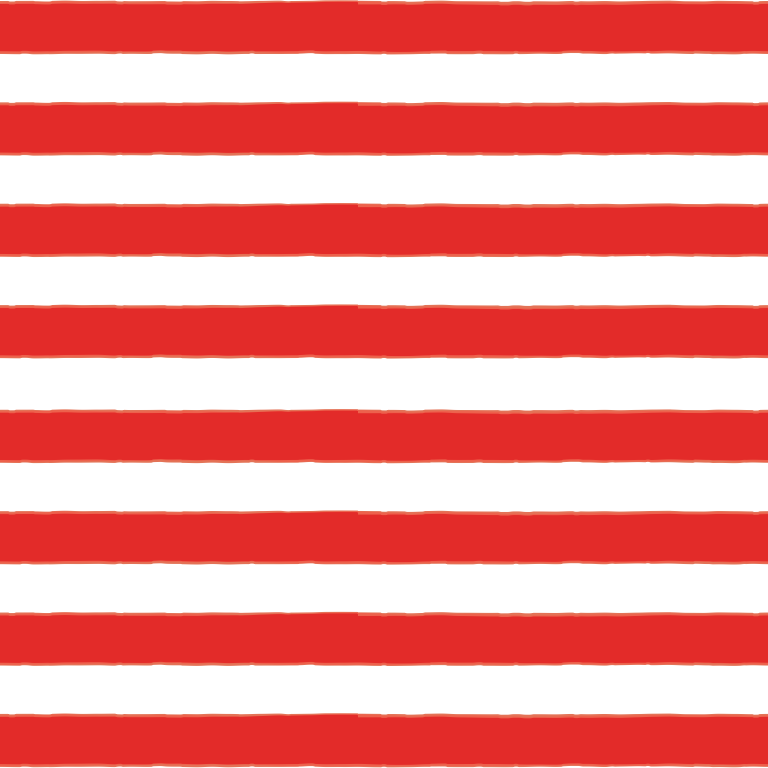
Write a Shadertoy shader that draws this pattern.

```glsl
// Horizontal red stripes on white with thin, hand-painted orange rims.

const vec3 WHITE = vec3(1.0);
const vec3 RED = vec3(0.89, 0.17, 0.16);
const vec3 CORAL = vec3(0.93, 0.38, 0.30);
const vec3 OCHRE = vec3(0.89, 0.45, 0.34);

const float PITCH = 0.132;         // distance between stripes in a group
const float GROUP_HEIGHT = 0.5323; // four stripes plus a slightly wider gap
const float LAST_STRIPE = 3.0;
const float FIRST_CENTRE = 0.0358;
const float HALF_HEIGHT = 0.0344;
const float GROUP_MARGIN = 0.004;

float hash(float cell, float seed) {
    vec2 p = fract(vec2(cell, seed) * vec2(0.1031, 0.1137));
    p += dot(p, p.yx + 33.33);
    return fract((p.x + p.y) * p.x * 17.0);
}

// Value noise in -1..1 that wraps over the unit interval.
float wrapNoise(float x, float cells, float seed) {
    float t = x * cells;
    float cell = floor(t);
    float a = hash(mod(cell, cells), seed);
    float b = hash(mod(cell + 1.0, cells), seed);
    return mix(a, b, smoothstep(0.0, 1.0, t - cell)) * 2.0 - 1.0;
}

// Uneven brush edge: slow drift, short ripples and sparse nicks.
float brushEdge(float x, float seed) {
    float nick = smoothstep(0.55, 0.9, wrapNoise(x, 64.0, seed + 2.0));
    return 0.0006 * wrapNoise(x, 14.0, seed)
         + 0.0004 * wrapNoise(x, 47.0, seed + 1.0)
         - 0.0007 * nick;
}

// Long stroke that swells along x and then stops abruptly.
float strokeSwell(float x, float start, float end, float px) {
    float stop = clamp((end - x) / px + 0.5, 0.0, 1.0);
    return smoothstep(start, end - 0.06, x) * stop;
}

float coverage(float inside, float px) {
    return clamp(inside / px + 0.5, 0.0, 1.0);
}

// Signed height from the centre of the nearest stripe, positive upwards.
float stripeOffset(float depth) {
    float local = mod(depth + GROUP_MARGIN, GROUP_HEIGHT) - GROUP_MARGIN;
    float index = clamp(round((local - FIRST_CENTRE) / PITCH), 0.0, LAST_STRIPE);
    return FIRST_CENTRE + index * PITCH - local;
}

vec3 paintStripe(float x, float offset, float px) {
    // Rim outline
    float swell = strokeSwell(x, 0.22, 0.466, px);
    float outerTop = HALF_HEIGHT + brushEdge(x, 3.0) + 0.0005 * swell;
    float outerBottom = HALF_HEIGHT + brushEdge(x, 11.0);

    // Red body, which nearly covers the upper rim along the swell
    float topRim = 0.0043 + 0.0006 * wrapNoise(x, 9.0, 19.0) - 0.0028 * swell;
    float bottomRim = 0.0034 + 0.0007 * wrapNoise(x, 17.0, 23.0);
    float rim = min(outerTop - offset, outerBottom + offset);
    float body = min(outerTop - topRim - offset, outerBottom - bottomRim + offset);

    // Streaks of two tones along the rim
    float side = offset > 0.0 ? 29.0 : 37.0;
    float streakEdge = 0.0021 + 0.0014 * wrapNoise(x, 13.0, side);
    vec3 rimColour = mix(OCHRE, CORAL, coverage(rim - streakEdge, px));

    vec3 colour = mix(WHITE, rimColour, coverage(rim, px));
    return mix(colour, RED, coverage(body, px));
}

void mainImage(out vec4 fragColor, in vec2 fragCoord) {
    vec2 uv = fragCoord / iResolution.xy;
    float px = 1.0 / iResolution.y;
    float offset = stripeOffset(1.0 - uv.y);
    fragColor = vec4(paintStripe(uv.x, offset, px), 1.0);
}
```
